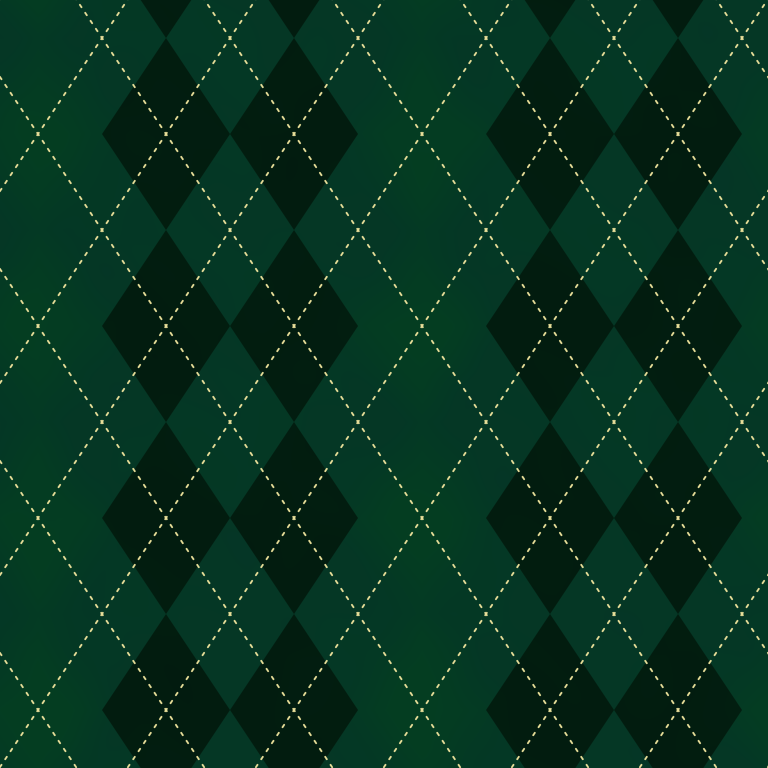
Give the GLSL for this pattern, as a Shadertoy shader.

```glsl
// Dark green argyle: paired columns of diamonds under a lattice of dashed gold stitching.

const float TAU = 6.2831853;
const vec2 CELLS = vec2(6.0, 4.0);          // diamonds across and down
const vec2 CENTER = vec2(0.0495, 0.0755);   // center of the first diamond
const float DASHES = 24.0;                  // dashes per cell height
const float DASH_HALF = 0.0018;
const float DASH_RADIUS = 0.0012;

const vec3 TEAL = vec3(0.018, 0.212, 0.148);
const vec3 GREEN = vec3(0.016, 0.240, 0.130);
const vec3 DARK = vec3(0.008, 0.112, 0.060);
const vec3 GOLD = vec3(0.91, 0.87, 0.60);

float coverage(float dist, float pixel) {
    return 1.0 - smoothstep(-0.7 * pixel, 0.7 * pixel, dist);
}

// Offset from the nearest whole number
float nearest(float x) {
    return x - round(x);
}

// Whole-frequency layered sines, so the mottling wraps; about -1 to 1
float mottle(vec2 uv) {
    vec2 a = uv * TAU;
    float n = sin(2.0 * a.x + a.y + 1.3 * sin(3.0 * a.y));
    n += 0.6 * sin(5.0 * a.y - 3.0 * a.x + 1.7 * sin(4.0 * a.x));
    n += 0.4 * sin(9.0 * a.x + 7.0 * a.y + sin(6.0 * a.y));
    return n * 0.5;
}

// Signed distance to the diamond in the current cell, in canvas units
float diamond(vec2 p) {
    vec2 f = abs(p - round(p));
    return (f.x + f.y - 0.5) / length(CELLS);
}

// Distance to rounded dashes along one diagonal family; slant is +1 or -1
float stitches(vec2 p, float slant) {
    float slope = length(CELLS);
    float across = nearest(p.x + slant * p.y) / slope;
    float foot = p.y - slant * CELLS.y * CELLS.y / slope * across;
    float along = nearest(foot * DASHES) / DASHES * length(1.0 / CELLS);
    return length(vec2(max(abs(along) - DASH_HALF, 0.0), across)) - DASH_RADIUS;
}

// Soft green glow around each diamond of the plain column
float plainGlow(vec2 p) {
    vec2 f = vec2(3.0 * nearest(p.x / 3.0), nearest(p.y));
    return 1.0 - smoothstep(0.15, 0.8, abs(f.x) + abs(f.y));
}

void mainImage(out vec4 fragColor, in vec2 fragCoord) {
    vec2 uv = fragCoord / iResolution.xy;
    float pixel = 1.0 / min(iResolution.x, iResolution.y);
    vec2 p = (uv - CENTER) * CELLS;

    // Cloth
    float cloud = mottle(uv);
    vec3 color = mix(TEAL, GREEN, clamp(0.75 * plainGlow(p) + 0.18 + 0.15 * cloud, 0.0, 1.0));

    // Two dark columns out of every three
    float isDark = step(0.5, mod(round(p.x), 3.0));
    color = mix(color, DARK * (1.0 + 0.04 * cloud), isDark * coverage(diamond(p), pixel));

    // Stitching
    float thread = min(stitches(p, 1.0), stitches(p, -1.0));
    color = mix(color, GOLD, coverage(thread, pixel));

    fragColor = vec4(color, 1.0);
}
```
